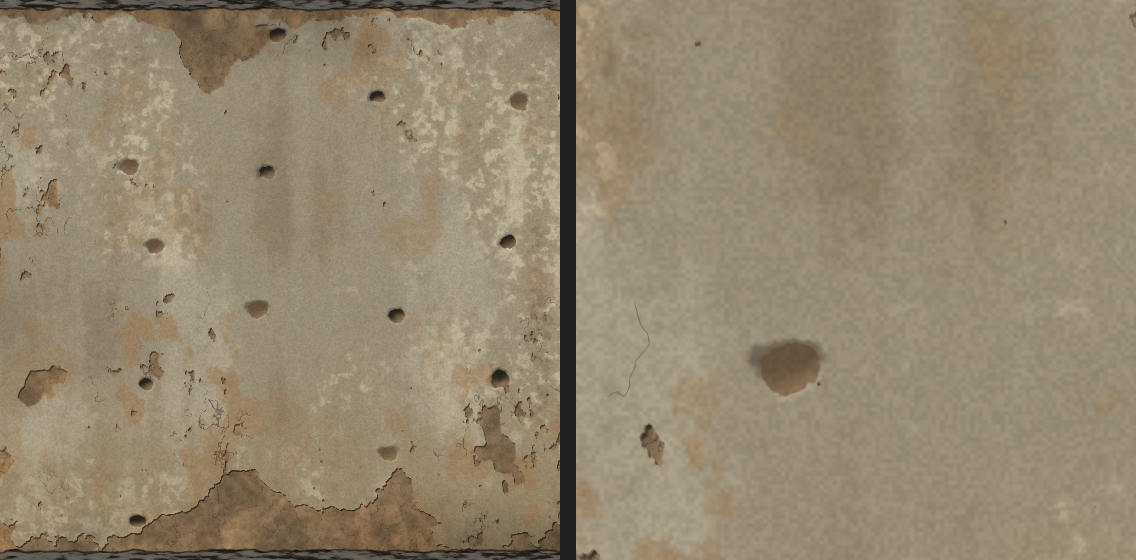
Left: the whole. Right: its middle third, enlarged.
Give the GLSL for this texture, as a three.js fragment shader.

```glsl
// Weathered plaster wall: blotchy, streaked paint over brown earth render.
// Layered fbm gives tone and flaking; a signed "loss" field cuts the bare
// patches, a loop scatters pits, and dark stone ledges close top and bottom.

#define WALL   vec3(0.605, 0.555, 0.462)
#define PALE   vec3(0.700, 0.655, 0.560)
#define DULL   vec3(0.525, 0.455, 0.355)
#define WARM   vec3(0.580, 0.510, 0.385)
#define OCHRE  vec3(0.590, 0.455, 0.310)
#define SOIL   vec3(0.485, 0.395, 0.295)
#define STONE  vec3(0.350, 0.330, 0.300)
#define SHADOW vec3(0.150, 0.130, 0.105)
#define LEDGE  0.016
#define PITS   13
#define GRAIN  0.11

varying vec2 vUv;

float hash(vec2 p) {
  vec3 q = fract(p.xyx * 0.1031);
  q += dot(q, q.yzx + 33.33);
  return fract((q.x + q.y) * q.z);
}

float noise(vec2 p) {
  vec2 i = floor(p), f = fract(p);
  f = f * f * (3.0 - 2.0 * f);
  vec2 e = vec2(0.0, 1.0);
  return mix(mix(hash(i), hash(i + e.yx), f.x),
             mix(hash(i + e.xy), hash(i + e.yy), f.x), f.y);
}

// Five octaves, centred on zero
float fbm(vec2 p) {
  float sum = 0.0, amp = 0.5;
  for (int i = 0; i < 5; i++) {
    sum += amp * (noise(p) - 0.5);
    p = mat2(1.6, 1.2, -1.2, 1.6) * p + 11.7;
    amp *= 0.5;
  }
  return sum;
}

// Positive where the paint has fallen off: foot, head, patches and chips
float plasterLoss(vec2 p, float region) {
  float ragged = fbm(p * 28.0);
  float foot = 0.03 + 0.24 * pow(noise(vec2(p.x * 7.0, 4.0)), 4.0) - p.y;
  float head = 0.03 + 0.15 * pow(noise(vec2(p.x * 8.0, 9.0)), 5.0) - (1.0 - p.y);
  float patches = (fbm(p * vec2(9.0, 6.5) + 17.0) - 0.245) * 0.15;
  float chips = (fbm(p * vec2(42.0, 30.0) + 5.0) - 0.31 + 0.13 * region) * 0.05;
  return max(max(foot + ragged * 0.10, head + ragged * 0.07),
             max(patches + ragged * 0.02, chips));
}

float bareMask(vec2 p, float region) {
  return smoothstep(0.0, 0.0025, plasterLoss(p, region));
}

// Painted surface with clouds, vertical streaks, worn flakes and rust stains
vec3 paintedWall(vec2 p, float region, float fine) {
  float cloud = fbm(p * vec2(6.0, 4.5) + 3.0);
  float streak = fbm(p * vec2(26.0, 3.0) + 8.0);
  float calm = smoothstep(-0.05, 0.12, fbm(p * vec2(4.0, 3.0) + 41.0));
  float low = 1.0 - smoothstep(0.05, 0.45, p.y);
  float tone = cloud * 0.8 + streak * 0.45 + fine * 0.6 * (1.0 - 0.6 * calm);

  vec3 col = mix(WALL, WARM, low * 0.75);
  col = mix(col, PALE, smoothstep(0.0, 0.24, tone) * (1.0 - 0.4 * low));
  col = mix(col, DULL, smoothstep(0.03, 0.30, -tone));
  col = mix(col, vec3(0.575, 0.540, 0.465), 0.4 * calm * (1.0 - low));

  float flakes = smoothstep(0.06, 0.16, fine + 0.6 * cloud - 0.06);
  col = mix(col, PALE * 1.07, flakes * 0.6 * (1.0 - calm) * (1.0 - 0.6 * low));
  float stain = smoothstep(0.10, 0.19, fbm(p * vec2(17.0, 12.0) + 29.0) + 0.2 * fine);
  return mix(col, OCHRE, stain * (0.3 + 0.25 * region));
}

// Bare render: lumpy soil with thin fissures
vec3 bareRender(vec2 p, float fine) {
  float lumps = fbm(p * vec2(34.0, 26.0) + 60.0);
  float fissure = 1.0 - smoothstep(0.0, 0.018, abs(lumps));
  vec3 col = mix(SOIL, OCHRE, smoothstep(-0.1, 0.25, fbm(p * 8.0 + 70.0)));
  return col * (1.0 + 0.5 * lumps + 0.4 * fine - 0.2 * fissure);
}

// Scattered pits: every third is a shallow scar, the rest are dark holes
vec3 addPits(vec3 col, vec2 p) {
  float wobble = fbm(p * 55.0) * 1.1;
  for (int i = 0; i < PITS; i++) {
    float k = float(i);
    vec2 centre = 0.06 + 0.88 * fract(vec2(0.7549, 0.5698) * k + vec2(0.19, 0.73));
    float size = mix(0.006, 0.018, hash(vec2(k, 7.0)));
    float shallow = 1.0 - step(0.5, mod(k, 3.0));
    vec2 q = (p - centre) / (size * (1.0 + 0.3 * shallow));
    float d = length(q * vec2(0.9, 1.1)) + wobble;
    float lit = smoothstep(-0.5, 0.8, dot(q, vec2(0.35, -0.9)) + wobble);
    vec3 inside = mix(mix(SHADOW, SOIL * 0.9, shallow * 0.85), SOIL * 1.1, lit);
    float rim = smoothstep(0.75, 1.0, d) * (1.0 - smoothstep(1.0, 1.35, d));
    col *= 1.0 + rim * mix(-0.28, 0.10, lit);
    col = mix(col, inside, 1.0 - smoothstep(0.85, 1.0, d));
  }
  return col;
}

void main() {
  vec2 p = vUv;
  float fine = fbm(p * 85.0);
  float region = smoothstep(-0.04, 0.14, fbm(p * vec2(3.5, 3.0) + 23.0));
  vec3 col = paintedWall(p, region, fine);

  // Hairline cracks where the paint is loose
  float crack = 1.0 - smoothstep(0.0, 0.012, abs(fbm(p * vec2(20.0, 15.0) + 90.0)));
  float loose = region * smoothstep(-0.02, 0.12, fbm(p * 13.0 + 50.0));
  col *= 1.0 - 0.35 * crack * loose;

  // Bare patches, shaded on the upper left edge and lit on the lower right
  vec2 toLight = vec2(-0.0016, 0.0024);
  float bare = bareMask(p, region);
  float shade = bare * (1.0 - bareMask(p + toLight, region));
  float glint = bare * (1.0 - bareMask(p - toLight, region));
  col = mix(col, bareRender(p, fine), bare * 0.9);
  col *= 1.0 - 0.50 * shade + 0.14 * glint;
  col = addPits(col, p);

  // Grime near the borders and fine grain
  float border = min(p.y, 1.0 - p.y);
  float grime = (1.0 - smoothstep(0.0, 0.16, border)) * smoothstep(-0.1, 0.2, fbm(p * 7.0 + 80.0));
  col *= 1.0 - 0.20 * grime;
  col *= 1.0 + GRAIN * (noise(p * 390.0) - 0.5);

  // Stone ledges with a ragged shadow line
  float edge = border - LEDGE + 0.012 * fbm(vec2(p.x * 38.0, p.y * 60.0));
  float layers = fbm(p * vec2(45.0, 190.0));
  vec3 ledge = mix(SHADOW, STONE, smoothstep(-0.20, 0.06, layers)) * (1.0 + 0.7 * layers);
  col = mix(ledge, col, smoothstep(-0.001, 0.001, edge));
  col *= 1.0 - 0.55 * (1.0 - smoothstep(0.0, 0.0035, abs(edge)));

  gl_FragColor = vec4(col, 1.0);
}
```
